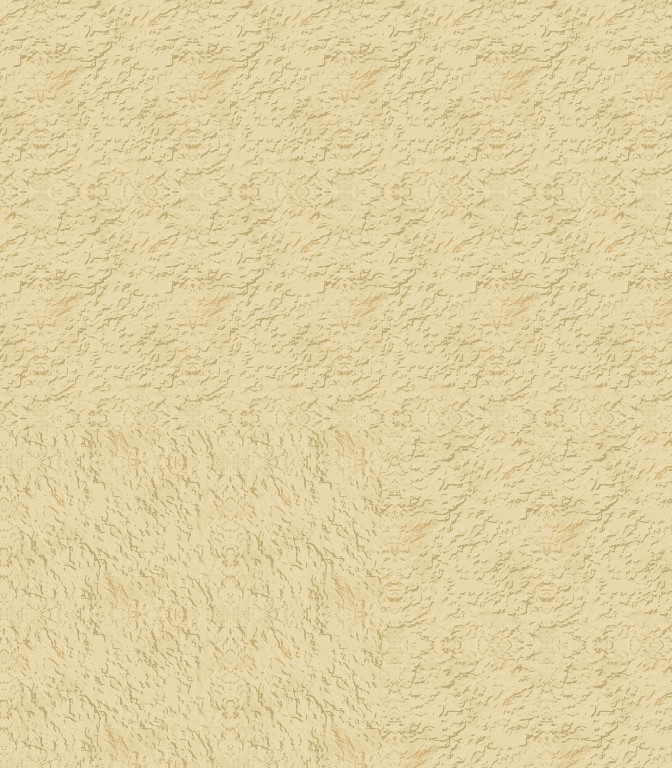
Write a Shadertoy shader that draws this texture.

```glsl
// Cream crumpled paper: embossed creases in mirror-seamed tiles, laid in three panels.

const vec3 PAPER  = vec3(0.905, 0.846, 0.676);
const vec3 TAN    = vec3(0.886, 0.824, 0.635);
const vec3 SHADE  = vec3(0.862, 0.800, 0.620);
const vec3 CREASE = vec3(0.735, 0.660, 0.445);
const vec3 WARM   = vec3(0.865, 0.700, 0.470);
const vec3 GLOW   = vec3(0.930, 0.874, 0.718);

const vec2 TILE = vec2(0.198, 0.295);   // tile size, in canvas heights
const float PANEL_TOP = 0.440;          // lower edge of the top panel
const float PANEL_SPLIT = 0.497;        // divides the two lower panels
const float LINE_WIDTH = 0.0014;        // half width of a crease
const int LAYERS = 5;                   // generations of folds

mat2 rotation(float angle) {
    float c = cos(angle), s = sin(angle);
    return mat2(c, -s, s, c);
}

// Unit gradient from an integer hash of a lattice point
vec2 latticeGradient(vec2 cell) {
    uvec2 k = uvec2(ivec2(cell));
    uint h = k.x * 1597334677u ^ k.y * 3812015801u;
    h = (h ^ (h >> 15)) * 2246822519u;
    h ^= h >> 13;
    float angle = float(h & 65535u) / 65536.0 * 6.28319;
    return vec2(cos(angle), sin(angle));
}

float gradientNoise(vec2 p) {
    vec2 cell = floor(p), f = p - cell;
    vec2 u = f * f * f * (f * (f * 6.0 - 15.0) + 10.0);
    vec2 e = vec2(1.0, 0.0);
    float a = dot(latticeGradient(cell), f);
    float b = dot(latticeGradient(cell + e.xy), f - e.xy);
    float c = dot(latticeGradient(cell + e.yx), f - e.yx);
    float d = dot(latticeGradient(cell + e.xx), f - e.xx);
    return mix(mix(a, b, u.x), mix(c, d, u.x), u.y);
}

// Signed field whose zero lines are long folds, kinked by folded noise
float foldField(vec2 p, float angle, float scale, float seed) {
    vec2 q = rotation(angle) * p * vec2(22.0, 56.0) * scale + seed;
    q.y += 1.1 * abs(gradientNoise(p * 58.0 * scale + seed * 1.7));
    return gradientNoise(q);
}

// Thin signed line of even width plus the tilt of the facets beside it
float foldEmboss(vec2 p, vec2 light, float angle, float scale, float seed, float strength) {
    float reach = length(light);
    float a = foldField(p + light, angle, scale, seed);
    float b = foldField(p - light, angle, scale, seed);
    float slope = (a - b) / (2.0 * reach);
    float dist = 0.5 * abs(a + b) / max(abs(slope), 6.0);
    float width = max(LINE_WIDTH, reach) * (0.6 + 0.5 * strength);
    float line = 1.0 - smoothstep(0.2 * width, 1.35 * width, dist);
    float facing = clamp(slope / (26.0 * scale), -1.0, 1.0);
    return line * facing * strength + 0.9 * (abs(a) - abs(b)) * (0.3 + 0.7 * strength);
}

// x: signed emboss, y: warm tint, z: fine mottling, w: broad mottling
vec4 paperRelief(vec2 p, float offset) {
    vec2 light = vec2(-0.5, 0.866) * offset;
    float broad = gradientNoise(p * 17.0 + 29.0);
    float emboss = 0.0;
    for (int i = 0; i < LAYERS; i++) {
        float k = float(i);
        float scale = 0.85 + 0.34 * k;
        float seed = 17.3 + 31.7 * k;
        float angle = 0.48 + 0.6 * sin(2.4 * k + 0.3);
        float patchy = gradientNoise(p * 27.0 * scale + seed * 3.1) + 0.3 * broad;
        float strength = smoothstep(-0.22, 0.20, patchy);
        emboss += foldEmboss(p, light, angle, scale, seed, strength) * (1.0 - 0.06 * k);
    }
    float warm = smoothstep(0.06, 0.36, gradientNoise(p * 18.0 + 83.0));
    float fine = gradientNoise(p * 110.0 + 7.0) + 0.7 * gradientNoise(p * 210.0 + 51.0);
    return vec4(emboss, warm, fine, broad);
}

// One repeating tile; its borders cross-fade into their own reflections
vec4 tiledRelief(vec2 p, float offset) {
    vec2 t = fract(p / TILE);
    vec2 fade = 0.5 - 0.5 * smoothstep(0.0, 0.18, min(t, 1.0 - t));
    vec4 sum = vec4(0.0);
    float power = 0.0;
    for (int i = 0; i < 4; i++) {
        vec2 flip = vec2(float(i & 1), float(i >> 1));
        vec2 share = mix(1.0 - fade, fade, flip);
        float weight = share.x * share.y;
        if (weight > 0.001) {
            sum += weight * paperRelief(mix(t, 1.0 - t, flip) * TILE, offset);
            power += weight * weight;
        }
    }
    sum.xz /= pow(power, 0.36);   // restores contrast lost in blending
    return sum;
}

// Places and turns the tile grid for each panel
vec2 panelCoords(vec2 p) {
    if (p.y > PANEL_TOP) return p - vec2(0.449, 0.750);
    if (p.x > PANEL_SPLIT) return p - vec2(0.514, 0.160);
    vec2 q = p - vec2(0.300, 0.200);
    return vec2(q.y, -q.x);
}

void mainImage(out vec4 fragColor, in vec2 fragCoord) {
    vec2 p = fragCoord / iResolution.y;
    float offset = max(0.0011, 0.5 / iResolution.y);
    vec4 relief = tiledRelief(panelCoords(p), offset);

    // Paper body: broad tan patches, then soft facet shade with fine tooth
    vec3 color = mix(PAPER, TAN, smoothstep(0.0, 0.32, relief.w + 0.35 * relief.z));
    float facet = smoothstep(0.02, 0.28, -relief.x + 0.14 * relief.z);
    color = mix(color, SHADE, facet * 0.8);

    // Lit and shadowed sides of the folds
    float lit = smoothstep(0.10, 1.0, relief.x);
    float dark = smoothstep(0.12, 0.95, -relief.x);
    color = mix(color, GLOW, lit * 0.55);
    color = mix(color, mix(CREASE, WARM, relief.y * 0.8), dark * 0.92);
    fragColor = vec4(color, 1.0);
}
```
